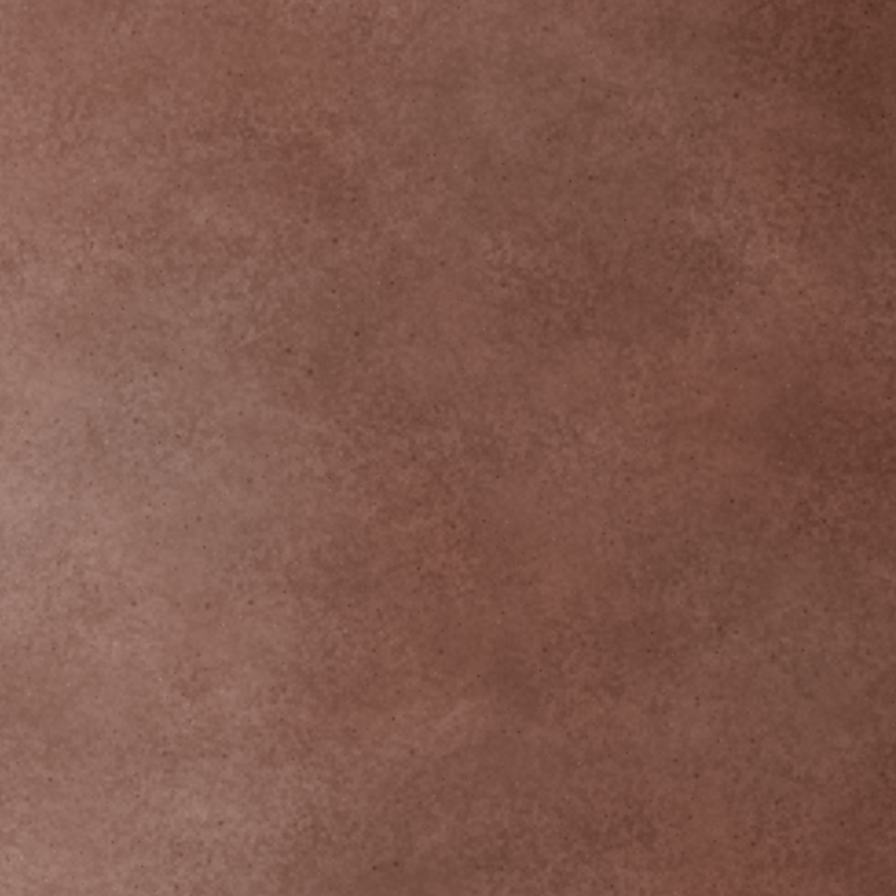
This texture is drawn by a three.js fragment shader. Its source:

```glsl
#define DEEP vec3(0.445, 0.293, 0.243)
#define BASE vec3(0.510, 0.350, 0.300)
#define PALE vec3(0.622, 0.472, 0.430)
#define BLOTCH_SCALE 5.0
#define BLOTCH_AMOUNT 0.62
#define GRAIN_SCALE 150.0
#define GRAIN_AMOUNT 0.50
#define PORE_SCALE 42.0
#define PORE_DEPTH 0.55
#define FLECK_GAIN 0.38
#define HUE_DRIFT 0.030

varying vec2 vUv;

float hash(vec2 p) {
  vec3 q = fract(vec3(p.xyx) * 0.1031);
  q += dot(q, q.yzx + 33.33);
  return fract((q.x + q.y) * q.z);
}

// Smooth value noise, centred on zero
float noise(vec2 p) {
  vec2 cell = floor(p);
  vec2 f = fract(p);
  f = f * f * f * (f * (f * 6.0 - 15.0) + 10.0);
  float low = mix(hash(cell), hash(cell + vec2(1.0, 0.0)), f.x);
  float high = mix(hash(cell + vec2(0.0, 1.0)), hash(cell + vec2(1.0)), f.x);
  return mix(low, high, f.y) - 0.5;
}

// Layered noise, turned at each octave to hide the lattice
float fbm(vec2 p) {
  mat2 turn = mat2(0.8, 0.6, -0.6, 0.8);
  float sum = 0.0;
  float weight = 0.5;
  for (int i = 0; i < 5; i++) {
    sum += weight * noise(p);
    p = turn * p * 2.03 + 17.3;
    weight *= 0.58;
  }
  return sum;
}

// Sparse soft dots, one at most per cell
float specks(vec2 p, float density, float seed) {
  vec2 cell = floor(p) + seed;
  vec2 centre = 0.25 + 0.5 * vec2(hash(cell + 3.7), hash(cell + 11.9));
  float radius = mix(0.12, 0.25, hash(cell + 23.1));
  float dot2d = 1.0 - smoothstep(0.0, radius, length(fract(p) - centre));
  float strength = 0.4 + 0.6 * hash(cell + 31.3);
  return dot2d * strength * step(hash(cell), density);
}

// Light falling from the left, strongest low on that side
float lighting(vec2 uv) {
  float slope = mix(0.62, -0.02, uv.x);
  vec2 side = (uv - vec2(0.0, 0.42)) / vec2(0.24, 0.24);
  vec2 corner = (uv - vec2(0.0, 0.03)) / vec2(0.26, 0.18);
  float glow = 0.26 * exp(-dot(side, side)) + 0.28 * exp(-dot(corner, corner));
  return slope + glow - 0.12 * smoothstep(0.8, 1.0, uv.x);
}

vec3 ramp(float tone) {
  vec3 dark = mix(DEEP, BASE, tone / 0.36);
  vec3 light = mix(BASE, PALE, (tone - 0.36) / 0.64);
  return tone < 0.36 ? dark : light;
}

void main() {
  vec2 uv = vUv;

  // Cloudy stains, slightly wider than tall
  float blotch = fbm(uv * vec2(0.85, 1.15) * BLOTCH_SCALE + 4.0);
  float smudge = fbm(uv * vec2(18.0, 25.0) + 51.0);

  // Fine grain with patches of stronger and weaker relief
  vec2 tilted = mat2(0.96, 0.28, -0.28, 0.96) * uv;
  float grain = 0.60 * noise(tilted * GRAIN_SCALE + 9.0)
              + 0.40 * noise(uv.yx * GRAIN_SCALE * 1.63 + 71.0);
  grain *= 1.0 + 0.8 * noise(uv * 14.0 + 5.0);

  // Dark pores and pale flecks
  float pores = specks(uv * PORE_SCALE, 0.16, 7.0)
              + 0.6 * specks(tilted * PORE_SCALE * 1.5 + 40.0, 0.14, 90.0);
  float flecks = specks(tilted * PORE_SCALE * 1.3 + 20.0, 0.08, 150.0);

  float tone = lighting(uv) + BLOTCH_AMOUNT * blotch + 0.28 * smudge;
  tone += GRAIN_AMOUNT * grain - PORE_DEPTH * pores + FLECK_GAIN * flecks;

  // Drift between reddish and greyish skin of the surface
  float hue = HUE_DRIFT * fbm(uv * 3.5 + 30.0);
  hue -= 0.012 * exp(-12.0 * dot(uv - vec2(0.0, 0.52), uv - vec2(0.0, 0.52)));
  vec3 colour = ramp(tone) + hue * vec3(0.8, -0.4, -0.5);

  gl_FragColor = vec4(clamp(colour, 0.0, 1.0), 1.0);
}
```
